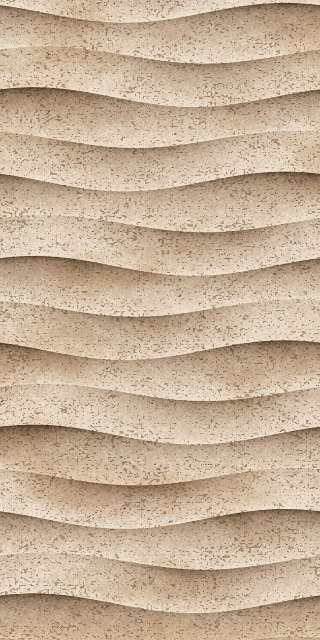
Reproduce this texture procedurally as a Shadertoy shader.

```glsl
const float ROW_START = 0.040;      // first ridge below the top, in canvas widths
const float ROW_STEP = 0.1318;      // spacing of the ridges
const int ROW_COUNT = 16;
const float TROUGH_X[4] = float[4](0.39, 0.64, 0.605, 0.425);
const float SWING_DEEP = 0.031;     // wave height of the undercut ridges
const float SWING_SOFT = 0.027;     // wave height of the shallow ridges
const float CONTACT_REACH = 0.012;
const float SHADOW_REACH = 0.068;
const float STAIN_DEPTH = 0.13;
const float GRAIN_DEPTH = 0.20;
const vec3 PIT_COLOR = vec3(0.36, 0.27, 0.20);
const vec3 SPECK_COLOR = vec3(0.60, 0.47, 0.34);
const vec3 STAIN_TINT = vec3(1.0, 0.975, 0.93);
const vec3 STONE[6] = vec3[6](
    vec3(0.32, 0.235, 0.185), vec3(0.48, 0.39, 0.305), vec3(0.62, 0.52, 0.42),
    vec3(0.73, 0.635, 0.535), vec3(0.825, 0.745, 0.655), vec3(0.915, 0.86, 0.79));

float hash(vec2 p) {
    vec3 q = fract(vec3(p.xyx) * 0.1031);
    q += dot(q, q.yzx + 33.33);
    return fract((q.x + q.y) * q.z);
}

float noise(vec2 p) {
    vec2 i = floor(p), f = fract(p);
    f = f * f * (3.0 - 2.0 * f);
    return mix(mix(hash(i), hash(i + vec2(1, 0)), f.x),
               mix(hash(i + vec2(0, 1)), hash(i + vec2(1, 1)), f.x), f.y);
}

float fbm(vec2 p) {
    float sum = 0.0, weight = 0.5;
    for (int i = 0; i < 5; i++) {
        sum += weight * noise(p);
        p = mat2(0.8, 0.6, -0.6, 0.8) * p * 2.03 + 17.1;
        weight *= 0.5;
    }
    return sum;
}

// Wave of a ridge: 1 at its crest, -1 at its trough
float crest(float row, float x) {
    return -cos(6.28319 * (x - TROUGH_X[int(mod(row, 4.0))]));
}

float ridge(float row, float x) {
    float swing = mix(SWING_DEEP, SWING_SOFT, mod(row, 2.0));
    return ROW_START + row * ROW_STEP - swing * crest(row, x);
}

// Brightness of the slope hanging below a ridge
float slopeShade(float row, vec2 p) {
    float top = ridge(row, p.x);
    float depth = max(p.y - top, 0.0);
    float t = clamp(depth / (ridge(row + 1.0, p.x) - top), 0.0, 1.0);
    float c = crest(row, p.x);
    float undercut = mod(row, 2.0) < 0.5 ? 0.72 + 0.28 * c : 0.43 - 0.33 * c;
    float shade = mix(mix(0.90, 0.70, undercut), 1.03, t);
    shade -= undercut * (0.24 * exp(-depth / CONTACT_REACH) + 0.42 * exp(-depth / SHADOW_REACH));
    return shade + 0.06 * smoothstep(0.9, 1.0, t);
}

vec3 stoneRamp(float v) {
    float s = clamp(v, 0.0, 1.0) * 5.0;
    int i = min(int(s), 4);
    return mix(STONE[i], STONE[i + 1], s - float(i)) + 0.25 * max(v - 1.0, 0.0);
}

// Scattered elongated holes, one candidate per cell
float pits(vec2 p, float cells, float chance, float soft) {
    vec2 q = p * cells, id = floor(q);
    vec2 center = 0.35 + 0.3 * vec2(hash(id + 3.7), hash(id + 9.2));
    float angle = 1.8 * (hash(id + 21.3) - 0.5);
    vec2 d = mat2(cos(angle), -sin(angle), sin(angle), cos(angle)) * (fract(q) - center);
    float radius = mix(0.10, 0.30, hash(id + 5.1));
    float dist = length(d * vec2(1.0, 2.2)) - radius;
    float blur = soft * cells;
    return step(hash(id), chance) * (1.0 - smoothstep(-blur, blur, dist));
}

void mainImage(out vec4 fragColor, in vec2 fragCoord) {
    vec2 p = fragCoord / iResolution.xy;
    p = vec2(p.x, 2.0 * (1.0 - p.y));
    float pixel = 2.0 / iResolution.y;

    // Overlapping slopes, from top to bottom
    float shade = slopeShade(-1.0, p);
    for (int i = 0; i < ROW_COUNT; i++) {
        float row = float(i);
        float cover = smoothstep(-0.6 * pixel, 0.6 * pixel, p.y - ridge(row, p.x));
        shade = mix(shade, slopeShade(row, p), cover);
    }

    // Broad stains and fine grain
    float stain = smoothstep(0.42, 0.75, fbm(p * vec2(3.5, 7.0) + 4.3));
    stain = max(stain, smoothstep(1.86, 2.0, p.y));
    shade -= STAIN_DEPTH * stain;
    shade += GRAIN_DEPTH * (noise(p * vec2(230.0, 260.0)) - 0.5);
    shade += 0.14 * (fbm(p * vec2(30.0, 50.0)) - 0.48);
    vec3 color = stoneRamp(shade) * mix(vec3(1.0), STAIN_TINT, stain);

    // Fine porous specks in clusters, then sparse deeper pits
    float cluster = fbm(p * vec2(12.0, 24.0) + 8.0) - 0.5;
    float speck = noise(p * vec2(165.0, 235.0) + 31.0) + 0.45 * cluster;
    vec3 speckColor = SPECK_COLOR * (0.45 + 0.55 * shade);
    color = mix(color, speckColor, 0.65 * smoothstep(0.70, 0.92, speck));
    for (int i = 0; i < 3; i++) {
        float layer = float(i);
        float hole = pits(p + 0.37 * layer, 125.0 - 32.0 * layer, 0.12 - 0.05 * layer, 0.7 * pixel);
        color = mix(color, PIT_COLOR * (0.5 + 0.5 * shade), 0.7 * hole);
    }
    fragColor = vec4(clamp(color, 0.0, 1.0), 1.0);
}
```
